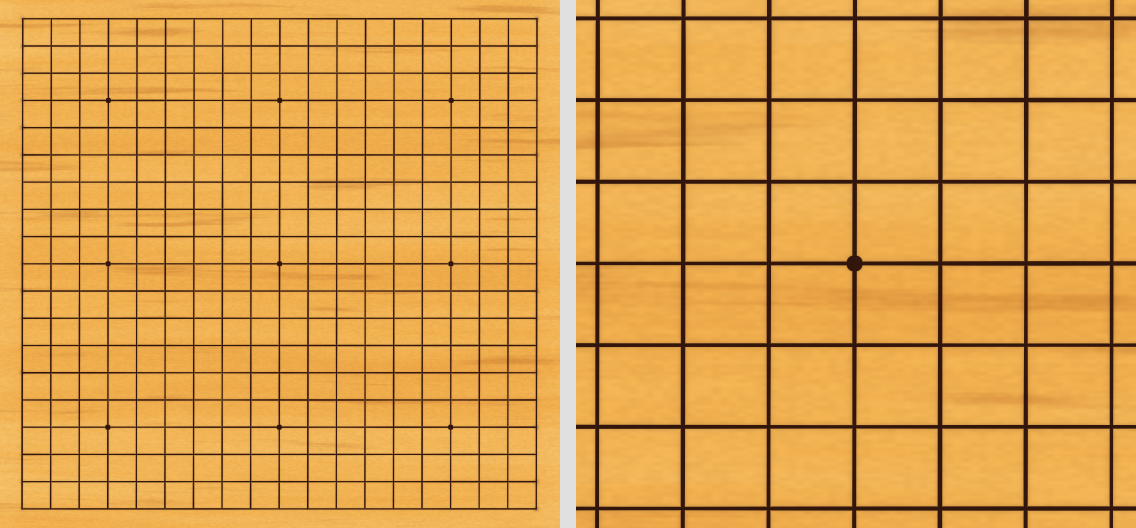
Left: the whole. Right: its middle third, enlarged.
Reproduce this pattern procedurally as a Shadertoy shader.

```glsl
const float CELLS = 18.0;
const vec2 GRID_MIN = vec2(0.0400, 0.0362);
const vec2 GRID_MAX = vec2(0.9583, 0.9645);
const float LINE_WIDTH = 0.0025;
const float DOT_RADIUS = 0.0052;
const vec3 WOOD = vec3(0.945, 0.695, 0.315);
const vec3 PALE_WOOD = vec3(0.96, 0.76, 0.42);
const vec3 AMBER = vec3(0.90, 0.59, 0.22);
const vec3 INK = vec3(0.17, 0.06, 0.035);

float hash(vec2 p) {
    vec3 q = fract(p.xyx * 0.1031);
    q += dot(q, q.yzx + 33.33);
    return fract((q.x + q.y) * q.z);
}

float noise(vec2 p) {
    vec2 i = floor(p), f = fract(p);
    f = f * f * (3.0 - 2.0 * f);
    return mix(mix(hash(i), hash(i + vec2(1, 0)), f.x),
               mix(hash(i + vec2(0, 1)), hash(i + vec2(1, 1)), f.x), f.y);
}

float fbm(vec2 p) {
    float sum = 0.0, amp = 0.5;
    for (int i = 0; i < 4; i++) {
        sum += amp * noise(p);
        p = p * 2.03 + 17.1;
        amp *= 0.5;
    }
    return sum / 0.9375;
}

float band(float y, float center, float width) {
    float d = (y - center) / width;
    return exp(-d * d);
}

float coverage(float dist, float pixel) {
    return clamp(0.5 - dist / pixel, 0.0, 1.0);
}

// Long, gently warped fibres running across the board
vec3 woodColor(vec2 p, float aspect) {
    float y = p.y + 0.016 * (noise(vec2(p.x * 2.5, p.y * 4.0)) - 0.5);
    float broad = fbm(vec2(p.x * 1.3, y * 13.0)) - 0.5;
    float rings = fbm(vec2(p.x * 2.2 + 9.0, y * 85.0)) - 0.5;
    float fibre = noise(vec2(p.x * 22.0, y * 330.0)) - 0.5;
    float pores = noise(p * vec2(190.0, 420.0)) - 0.5;
    float warm = 0.55 * band(y, 0.49, 0.045) + 0.35 * band(y, 0.73, 0.025)
               + 0.4 * band(y, 0.31, 0.03) + 0.45 * band(y, 0.235, 0.025);
    float margin = 1.0 - smoothstep(0.0, 0.06, min(p.x, aspect - p.x));
    float tone = 0.12 + 0.9 * broad + 0.65 * rings + 0.16 * fibre + 0.12 * pores
               - warm + 0.3 * margin + 0.2 * smoothstep(0.95, 1.0, p.y);

    vec3 color = mix(WOOD, PALE_WOOD, clamp(tone, 0.0, 1.0));
    color = mix(color, AMBER, clamp(-tone * 0.62, 0.0, 0.8));
    float streak = smoothstep(0.64, 0.85, fbm(vec2(p.x * 3.0 + 4.0, y * 62.0)));
    color *= 1.0 - 0.15 * streak * vec3(0.5, 0.9, 1.2);
    return color * (1.0 + 0.035 * pores);
}

// Distance to the nearest ruled segment, with a slight width change per line
float ruleDistance(float across, float along, float spacing, float alongSpacing, float seed) {
    float index = clamp(round(across), 0.0, CELLS);
    float side = abs(across - index) * spacing;
    float past = max(max(-along, along - CELLS), 0.0) * alongSpacing;
    float wobble = noise(vec2(along * 0.45, index * 7.0 + seed)) - 0.5;
    float halfWidth = 0.5 * LINE_WIDTH * (1.0 + 0.35 * wobble);
    return length(vec2(side, past)) - halfWidth;
}

// Nine marks, every sixth crossing starting from the third
float starDistance(vec2 grid, vec2 spacing) {
    vec2 star = clamp(round((grid - 3.0) / 6.0), 0.0, 2.0) * 6.0 + 3.0;
    return length((grid - star) * spacing) - DOT_RADIUS;
}

// Faint ink spots where the rows end
float endSmudge(vec2 grid, vec2 spacing) {
    float row = clamp(round(grid.y), 0.0, CELLS);
    float end = grid.x < 0.5 * CELLS ? 0.0 : CELLS;
    float strength = hash(vec2(row, end + 5.0));
    vec2 offset = (grid - vec2(end, row)) * spacing;
    return strength * exp(-dot(offset, offset) / 0.000022);
}

void mainImage(out vec4 fragColor, in vec2 fragCoord) {
    float pixel = 1.0 / iResolution.y;
    float aspect = iResolution.x / iResolution.y;
    vec2 uv = fragCoord / iResolution.xy;
    vec2 p = fragCoord * pixel;
    vec2 spacing = (GRID_MAX - GRID_MIN) * vec2(aspect, 1.0) / CELLS;

    // Grid coordinates, leaning very slightly to the right
    uv.x -= 0.0014 * (uv.y - 0.5);
    vec2 grid = (uv - GRID_MIN) / (GRID_MAX - GRID_MIN) * CELLS;

    float columns = ruleDistance(grid.x, grid.y, spacing.x, spacing.y, 2.0);
    float rows = ruleDistance(grid.y, grid.x, spacing.y, spacing.x, 91.0);
    float ink = min(min(columns, rows), starDistance(grid, spacing));

    // Wood, absorbed ink, then crisp lines and marks
    vec3 color = woodColor(p, aspect);
    float bleed = 0.16 * exp(-max(ink, 0.0) / 0.0012);
    color = mix(color, INK, bleed);
    color = mix(color, INK, 0.3 * endSmudge(grid, spacing));
    color = mix(color, INK, 0.96 * coverage(ink, pixel));
    fragColor = vec4(color, 1.0);
}
```
